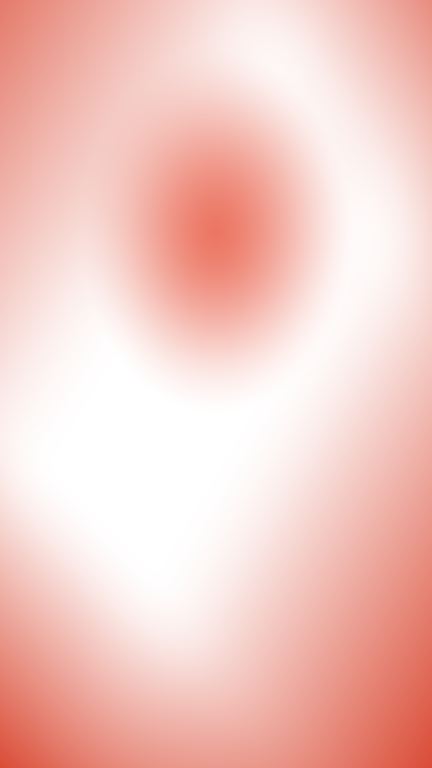
A Shadertoy shader for this background:

```glsl
#define PAPER vec3(1.0)
#define BRICK vec3(0.855, 0.295, 0.210)
#define CORAL vec3(0.925, 0.460, 0.385)
#define GLOW_CENTER vec2(0.500, 0.698)
#define GLOW_RADIUS vec2(0.315, 0.238)
#define HALO_CENTER vec2(0.500, 0.740)
#define HALO_RADIUS vec2(0.430, 0.225)
#define HALO_AMOUNT 0.16
#define SOFTNESS 0.15

// max(x, 0) with a rounded knee
float softRamp(float x) {
    float knee = max(SOFTNESS - abs(x), 0.0) / SOFTNESS;
    return min(max(x, 0.0) + 0.25 * SOFTNESS * knee * knee, 1.0);
}

// Diagonal wash, strongest in its corner
float cornerWash(vec2 uv, vec2 corner, float strength, vec2 falloff) {
    return softRamp(strength - dot(abs(uv - corner), falloff));
}

// Elliptical glow, between a linear and a smooth falloff
float ellipseGlow(vec2 uv, vec2 center, vec2 radius) {
    float level = clamp(1.0 - length((uv - center) / radius), 0.0, 1.0);
    return mix(level, smoothstep(0.0, 1.0, level), 0.6);
}

// Layers two coverages without exceeding one
float layer(float a, float b) {
    return 1.0 - (1.0 - a) * (1.0 - b);
}

void mainImage(out vec4 fragColor, in vec2 fragCoord) {
    vec2 uv = fragCoord / iResolution.xy;

    // Four corner washes
    float bottom = layer(cornerWash(uv, vec2(0.0, 0.0), 1.00, vec2(1.40, 2.42)),
                         cornerWash(uv, vec2(1.0, 0.0), 1.00, vec2(1.235, 1.29)));
    float top = layer(cornerWash(uv, vec2(0.0, 1.0), 0.74, vec2(1.10, 1.20)),
                      cornerWash(uv, vec2(1.0, 1.0), 0.64, vec2(1.50, 1.70)));
    float wash = layer(bottom, top);

    // Faint halo behind the glow
    wash = layer(wash, HALO_AMOUNT * ellipseGlow(uv, HALO_CENTER, HALO_RADIUS));
    vec3 color = mix(PAPER, BRICK, wash);

    // Central glow
    color = mix(color, CORAL, ellipseGlow(uv, GLOW_CENTER, GLOW_RADIUS));

    fragColor = vec4(color, 1.0);
}
```
